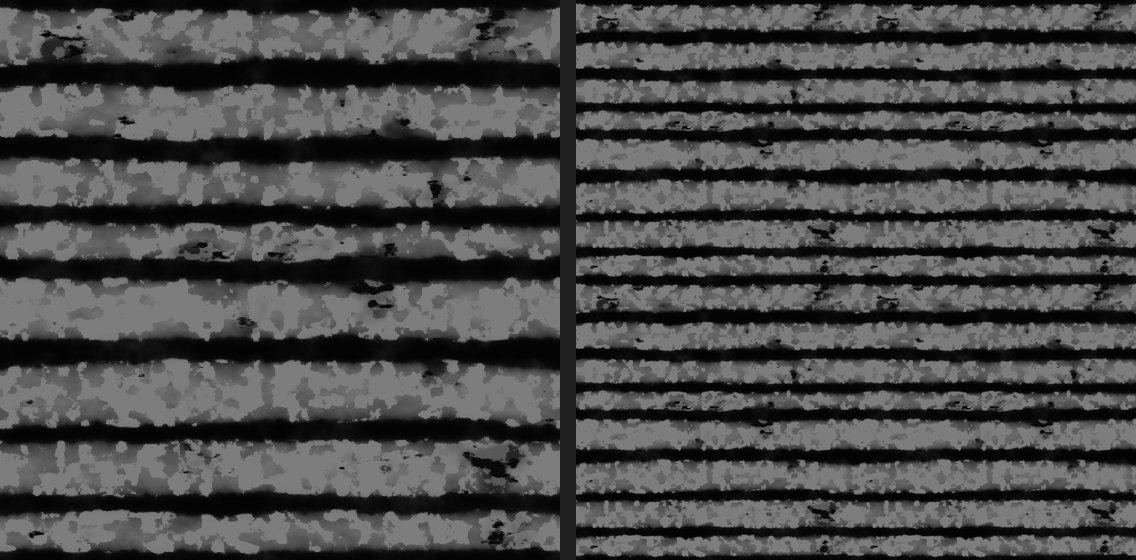
Left: one tile. Right: repeated 2 by 2.
This texture map is drawn by a three.js fragment shader. Its source:

```glsl
// Weathered grey planks or courses, split by eight uneven dark horizontal gaps.
// Gap distances shape the edge shading; wrapped fractal noise adds ragged
// edges, pale flakes, soft stains and clustered dark pits.
varying vec2 vUv;

// Centre height and half thickness of each gap, from the top down
const vec4 UPPER_Y = vec4(0.998, 0.865, 0.733, 0.6165);
const vec4 UPPER_HALF = vec4(0.0195, 0.0205, 0.0185, 0.0172);
const vec4 LOWER_Y = vec4(0.5175, 0.372, 0.228, 0.1015);
const vec4 LOWER_HALF = vec4(0.0198, 0.0222, 0.0160, 0.0172);

const float WANDER = 0.018;       // slow drift of a gap
const float SWELL = 0.012;        // slow change of its thickness
const float RAGGED = 0.013;       // fine roughness of the edges
const float SHADE_REACH = 0.017;  // width of the grime beside a gap
const float CONTACT_REACH = 0.005;

const float PALE = 0.492;
const float STAIN = 0.425;
const float GAP_TONE = 0.012;
const float PIT_TONE = 0.035;

const vec2 FLAKE_CELLS = vec2(46.0, 50.0);
const vec2 CLOUD_CELLS = vec2(13.0, 15.0);
const vec2 CLUSTER_CELLS = vec2(9.0, 11.0);
const vec2 PIT_CELLS = vec2(36.0, 64.0);

float hash(vec2 p, float seed) {
  vec3 q = fract(vec3(p.xyx + seed * 7.31) * 0.1031);
  q += dot(q, q.yzx + 33.33);
  return fract((q.x + q.y) * q.z);
}

float cellHash(vec2 cell, vec2 cells, float seed) {
  return hash(floor(mod(cell + 0.5, cells)), seed);
}

// Value noise that repeats after a whole number of cells
float wrapNoise(vec2 uv, vec2 cells, float seed) {
  vec2 p = uv * cells;
  vec2 cell = floor(p);
  vec2 f = p - cell;
  f = f * f * (3.0 - 2.0 * f);
  float a = cellHash(cell, cells, seed);
  float b = cellHash(cell + vec2(1.0, 0.0), cells, seed);
  float c = cellHash(cell + vec2(0.0, 1.0), cells, seed);
  float d = cellHash(cell + vec2(1.0, 1.0), cells, seed);
  return mix(mix(a, b, f.x), mix(c, d, f.x), f.y);
}

float fbm(vec2 uv, vec2 cells, float seed) {
  float sum = 0.0;
  float weight = 0.5333;
  for (int octave = 0; octave < 4; octave++) {
    sum += weight * wrapNoise(uv, cells, seed + float(octave) * 17.0);
    cells *= 2.0;
    weight *= 0.5;
  }
  return sum;
}

// Signed distance to one gap, negative inside it
float gapDistance(vec2 uv, float centre, float halfSize, float seed) {
  vec2 along = vec2(uv.x, 0.0);
  float drift = WANDER * (fbm(along, vec2(6.0, 1.0), seed) - 0.5);
  float swell = SWELL * (fbm(along, vec2(5.0, 1.0), seed + 9.0) - 0.5);
  float offset = abs(fract(uv.y - centre - drift + 0.5) - 0.5);
  return offset - halfSize - swell;
}

float nearestGap(vec2 uv) {
  float d = 1.0;
  for (int i = 0; i < 4; i++) {
    d = min(d, gapDistance(uv, UPPER_Y[i], UPPER_HALF[i], float(i) + 1.0));
    d = min(d, gapDistance(uv, LOWER_Y[i], LOWER_HALF[i], float(i) + 5.0));
  }
  return d;
}

void main() {
  float flake = fbm(vUv, FLAKE_CELLS, 21.0);
  float cloud = fbm(vUv, CLOUD_CELLS, 32.0);
  float cluster = fbm(vUv, CLUSTER_CELLS, 43.0);
  float pitGrain = fbm(vUv, PIT_CELLS, 54.0);

  float gap = nearestGap(vUv) + RAGGED * (flake - 0.5);
  float outside = max(gap, 0.0);
  float grime = exp(-outside / SHADE_REACH);
  float contact = exp(-outside / CONTACT_REACH);

  // Stained surface, then pale flakes that thin out towards the gaps
  float stain = STAIN - 0.17 * grime - 0.13 * contact;
  stain += 0.16 * (cloud - 0.5) + 0.12 * (pitGrain - 0.5);
  float limit = 0.43 + 0.17 * grime - 0.35 * (cloud - 0.5);
  float flakes = smoothstep(-0.045, 0.045, flake - limit);
  float tone = mix(stain, PALE - 0.05 * contact, flakes);

  // Soft dirt around clustered pits
  float pitField = 0.52 * cluster + 0.48 * pitGrain;
  float dirt = smoothstep(0.60, 0.78, cluster) * (1.0 - 0.5 * flakes);
  tone *= 1.0 - 0.6 * dirt;
  tone = mix(tone, PIT_TONE, smoothstep(0.645, 0.715, pitField));
  tone = min(tone, PALE);

  // Dark gaps with faint dust, lighter near their edges
  float dust = smoothstep(0.4, 0.8, cloud) * flake;
  float hollow = GAP_TONE + 0.09 * dust + 0.06 * exp(min(gap, 0.0) / 0.004);
  tone = mix(hollow, tone, smoothstep(-0.0025, 0.0025, gap));

  gl_FragColor = vec4(vec3(tone), 1.0);
}
```
